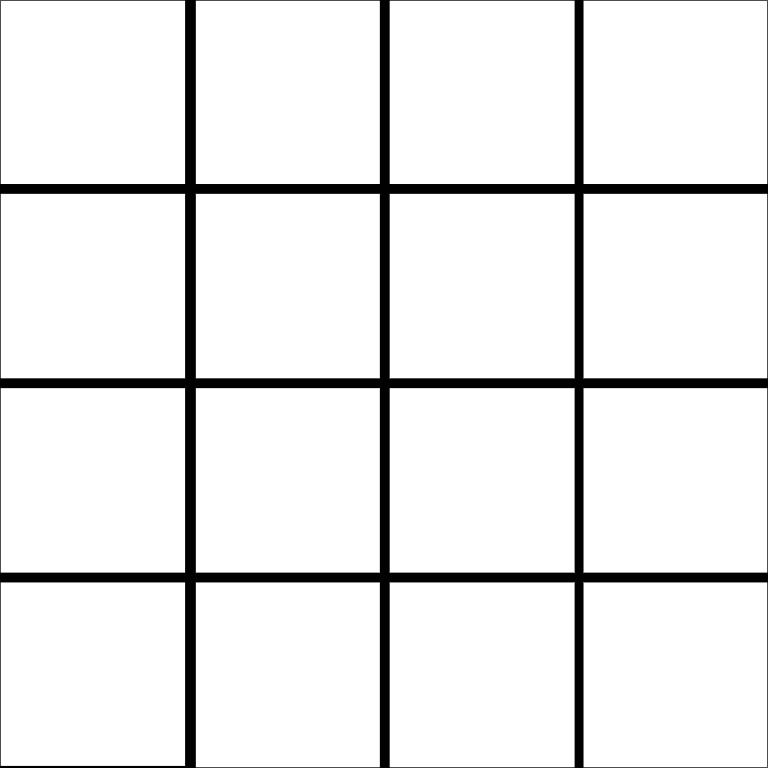
Write a WebGL 2 fragment shader that draws this pattern.

```glsl
#version 300 es
precision highp float;
// Four by four white square tiles divided by black bars, with a hairline frame.

uniform vec2 u_resolution;
out vec4 fragColor;

const vec3 PAPER = vec3(1.0);
const vec3 INK = vec3(0.005);
const vec3 FRAME_GRAY = vec3(0.3);

const float PITCH = 0.253;        // distance between bar centres
const float FIRST_BAR = 0.248;    // centre of the first bar
const float BAR_WIDTH = 0.0128;
const float FRAME_WIDTH = 0.0013;
const float FOOT_WIDTH = 0.0027;  // heavier edge below the first tile

// Share of a pixel covered by a shape at signed distance d.
float coverage(float d, float pixel) {
    return clamp(0.5 - d / pixel, 0.0, 1.0);
}

// Signed distance to the nearest of three bars; taper narrows successive bars.
float barDistance(float x, float taper) {
    float index = clamp(round((x - FIRST_BAR) / PITCH), 0.0, 2.0);
    float width = BAR_WIDTH + taper * (1.0 - index);
    return abs(x - FIRST_BAR - index * PITCH) - 0.5 * width;
}

// Signed distance to a frame along the canvas edge.
float frameDistance(vec2 p, float width) {
    vec2 inset = min(p, 1.0 - p);
    return min(inset.x, inset.y) - width;
}

void main() {
    vec2 p = gl_FragCoord.xy / u_resolution;
    float pixel = 1.0 / min(u_resolution.x, u_resolution.y);

    // Hairline frame
    vec3 color = mix(PAPER, FRAME_GRAY, coverage(frameDistance(p, FRAME_WIDTH), pixel));

    // Dark foot of the lower left tile
    float foot = max(p.y - FOOT_WIDTH, p.x - FIRST_BAR);
    color = mix(color, INK, coverage(foot, pixel));

    // Upright bars thin out to the right, level bars stay even
    float bars = min(barDistance(p.x, 0.0012), barDistance(p.y, 0.0));
    color = mix(color, INK, coverage(bars, pixel));

    fragColor = vec4(color, 1.0);
}
```
